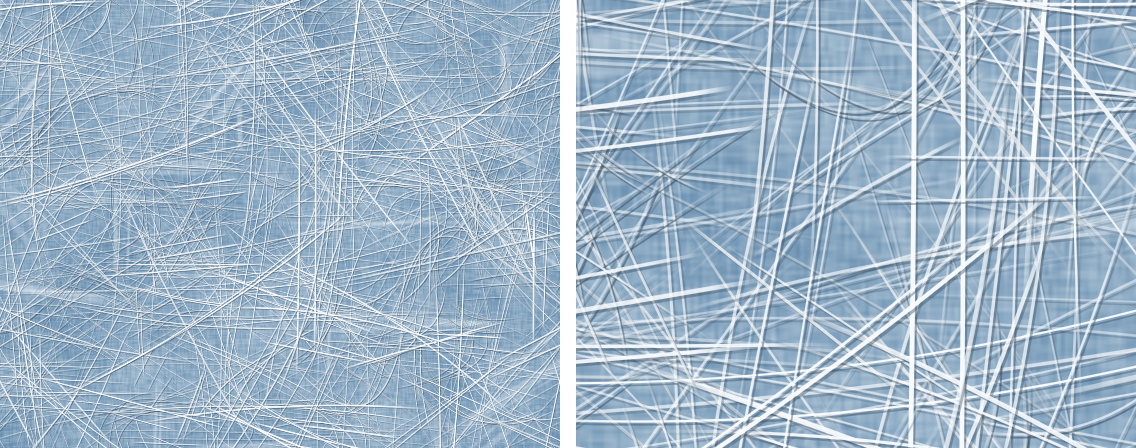
Left: the whole. Right: its middle third, enlarged.
Reproduce this texture procedurally as a Shadertoy shader.

```glsl
const float PI = 3.14159265;
const vec3 DEEP_ICE = vec3(0.41, 0.56, 0.69);
const vec3 PALE_ICE = vec3(0.68, 0.77, 0.84);
const vec3 FROST = vec3(0.98, 0.99, 1.0);
const vec3 GROOVE = vec3(0.23, 0.31, 0.38);

// Ranges are given as vec2(minimum, maximum), lengths in canvas heights
struct Style {
    vec2 halfLength;
    vec2 halfWidth;
    vec2 opacity;
    float bend;       // largest curvature
    float relief;     // opacity of the groove shadow
    float axisShare;  // share of level and upright strokes
    float bundle;     // strokes per parallel group
    float spread;     // distance between strokes of a group
};

vec4 hash4(vec2 p) {
    vec4 h = fract(p.xyxy * vec4(0.1031, 0.1030, 0.0973, 0.1099));
    h += dot(h, h.wzxy + 33.33);
    return fract((h.xxyz + h.yzzw) * h.zywx);
}

float valueNoise(vec2 p) {
    vec2 cell = floor(p);
    vec2 f = fract(p);
    f = f * f * (3.0 - 2.0 * f);
    float low = mix(hash4(cell).x, hash4(cell + vec2(1, 0)).x, f.x);
    float high = mix(hash4(cell + vec2(0, 1)).x, hash4(cell + vec2(1, 1)).x, f.x);
    return mix(low, high, f.y);
}

float fbm(vec2 p) {
    float sum = 0.0;
    float gain = 0.5;
    for (int i = 0; i < 5; i++) {
        sum += gain * valueNoise(p);
        p = mat2(1.6, 1.2, -1.2, 1.6) * p + 7.3;
        gain *= 0.6;
    }
    return sum;
}

float coverage(float d, float halfWidth, float soft) {
    return clamp((halfWidth - abs(d)) / soft + 0.5, 0.0, 1.0);
}

// Scatters tapered, bent scratches, each with a shadow to its lower right
vec3 scratch(vec3 color, vec2 p, vec2 canvas, int count, float salt, float soft, Style style) {
    vec2 shadowShift = vec2(0.0019, -0.0024);
    for (int i = 0; i < count; i++) {
        float id = float(i);
        float group = floor(id / style.bundle);
        vec4 place = hash4(vec2(group * 1.37 + 3.0, salt));
        vec4 shape = hash4(vec2(group * 1.71 + 5.0, salt + 41.0));
        vec4 own = hash4(vec2(id * 1.53 + 9.0, salt + 83.0));

        // Free strokes lean towards the level direction
        float angle = place.z * PI - 0.22 * sin(place.z * 2.0 * PI);
        if (place.w < style.axisShare) angle = floor(place.z * 2.0) * 0.5 * PI;
        angle += (own.x - 0.5) * 0.16;
        vec2 along = vec2(cos(angle), sin(angle));
        vec2 across = vec2(-along.y, along.x);
        vec2 offset = p - canvas * (place.xy * 1.12 - 0.06);
        float x = dot(offset, along) + (own.y - 0.5) * 0.1;
        float reach = mix(style.halfLength.x, style.halfLength.y, shape.x);
        if (abs(x) > reach) continue;

        float lean = shape.y * 2.0 - 1.0;
        float curve = style.bend * lean * abs(lean);
        float slope = 2.0 * curve * x;
        float scale = inversesqrt(1.0 + slope * slope);
        float y = dot(offset, across) - curve * x * x - (own.z - 0.5) * style.spread;
        float d = y * scale;
        float shift = (dot(across, shadowShift) - slope * dot(along, shadowShift)) * scale;

        float taper = 1.0 - smoothstep(0.6, 1.0, abs(x) / reach);
        float width = mix(style.halfWidth.x, style.halfWidth.y, own.w * own.w);
        float opacity = taper * mix(style.opacity.x, style.opacity.y, shape.z);
        color = mix(color, GROOVE, coverage(d - shift, width * 0.8, soft) * taper * style.relief);
        color = mix(color, FROST, coverage(d, width, soft) * opacity);
    }
    return color;
}

void mainImage(out vec4 fragColor, in vec2 fragCoord) {
    vec2 p = fragCoord / iResolution.y;
    vec2 canvas = vec2(iResolution.x / iResolution.y, 1.0);
    float edge = max(0.75 / iResolution.y, 0.0008);

    // Mottled ice with a faint woven grain
    float mottle = 0.45 + 0.75 * (fbm(p * 7.0) - 0.55);
    float grain = valueNoise(p * vec2(330.0, 60.0)) + valueNoise(p * vec2(60.0, 330.0)) - 1.0;
    vec3 color = mix(DEEP_ICE, PALE_ICE, clamp(mottle + 0.4 * grain, 0.0, 1.0));

    // Broad scuffs
    Style scuff = Style(vec2(0.06, 0.28), vec2(0.002, 0.011), vec2(0.08, 0.4),
                        0.15, 0.0, 0.3, 2.0, 0.05);
    color = scratch(color, p, canvas, 70, 11.0, 0.005, scuff);

    // Faint hairlines
    Style hairline = Style(vec2(0.12, 0.55), vec2(0.0007, 0.0013), vec2(0.3, 0.75),
                           0.25, 0.26, 0.12, 2.0, 0.16);
    color = scratch(color, p, canvas, 400, 23.0, edge, hairline);

    // Curled grooves
    Style curl = Style(vec2(0.05, 0.17), vec2(0.0007, 0.0014), vec2(0.25, 0.85),
                       9.0, 0.55, 0.0, 3.0, 0.08);
    color = scratch(color, p, canvas, 270, 37.0, edge, curl);

    // Bright cuts
    Style cut = Style(vec2(0.08, 0.42), vec2(0.0008, 0.002), vec2(0.65, 1.0),
                      0.4, 0.42, 0.06, 2.0, 0.06);
    color = scratch(color, p, canvas, 260, 59.0, edge, cut);

    fragColor = vec4(color, 1.0);
}
```
